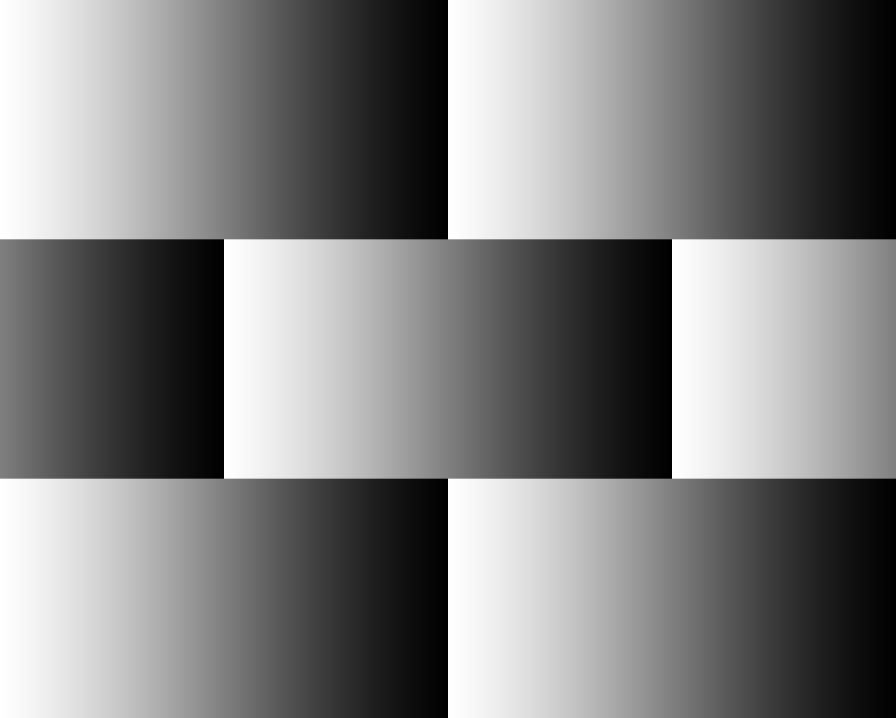
A Shadertoy shader for this pattern:

```glsl
// Running-bond rows of wide blocks, each shaded from white at its left end to black at its right.
// Each row is a repeated ramp with a slight S curve; every second row shifts by half a block.
// Seams and row edges are blended by their pixel coverage.

#define COLUMNS 2.0        // blocks across the canvas
#define ROWS 3.0           // rows down the canvas
#define ROW_SHIFT 0.5      // shift of every second row, in blocks
#define CURVE 0.5          // 0 = straight ramp, 1 = full smoothstep
#define LIGHT vec3(1.0)
#define DARK vec3(0.0)

// Brightness along one block, t from 0 at its left end to 1 at its right
float ramp(float t) {
    return 1.0 - mix(t, smoothstep(0.0, 1.0, t), CURVE);
}

// Brightness of a whole row at x, in blocks; pixelWidth is in the same unit
float rowShade(float x, float row, float pixelWidth) {
    float t = fract(x + ROW_SHIFT * mod(row, 2.0));
    float fromSeam = t < 0.5 ? t : t - 1.0;
    float rightSide = clamp(fromSeam / pixelWidth + 0.5, 0.0, 1.0);
    return fromSeam < 0.0 ? mix(ramp(t), 1.0, rightSide)
                          : mix(0.0, ramp(t), rightSide);
}

void mainImage(out vec4 fragColor, in vec2 fragCoord) {
    vec2 grid = vec2(COLUMNS, ROWS);
    vec2 p = fragCoord / iResolution.xy * grid;
    vec2 pixel = grid / iResolution.xy;

    // Rows below and above the nearest row edge, weighted by coverage
    float edge = floor(p.y + 0.5);
    float above = clamp((p.y - edge) / pixel.y + 0.5, 0.0, 1.0);
    float shade = mix(rowShade(p.x, edge - 1.0, pixel.x),
                      rowShade(p.x, edge, pixel.x), above);

    fragColor = vec4(mix(DARK, LIGHT, shade), 1.0);
}
```
